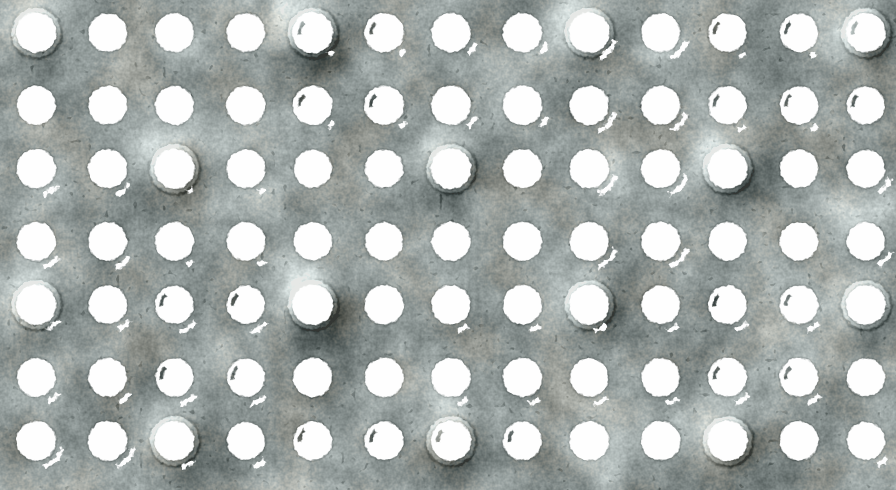
A WebGL 1 fragment shader for this texture:

```glsl
precision highp float;
uniform vec2 u_resolution;

float hash(vec2 p) {
  return fract(sin(dot(p, vec2(127.1, 311.7))) * 43758.5);
}

float gradientDot(vec2 corner, vec2 offset) {
  float angle = 6.2832 * hash(corner);
  return dot(vec2(cos(angle), sin(angle)), offset);
}

float noise(vec2 p) {
  vec2 i = floor(p), f = fract(p);
  vec2 w = f * f * f * (f * (f * 6.0 - 15.0) + 10.0);
  vec2 e = vec2(1.0, 0.0);
  return mix(mix(gradientDot(i, f), gradientDot(i + e, f - e), w.x),
             mix(gradientDot(i + e.yx, f - e.yx), gradientDot(i + 1.0, f - 1.0), w.x), w.y);
}

float fbm(vec2 p) {
  float sum = 0.0, amp = 1.0;
  for (int k = 0; k < 4; k++) {
    sum += amp * noise(p);
    p = mat2(1.6, 1.2, -1.2, 1.6) * p + 7.3;
    amp *= 0.55;
  }
  return sum;
}

// Signed distance to a piece of ring centred on the direction dir
float arcDistance(vec2 q, vec2 dir, float radius, float halfWidth, float halfLength) {
  float along = radius * atan(dot(q, vec2(-dir.y, dir.x)), dot(q, dir));
  return max(abs(length(q) - radius) - halfWidth, abs(along) - halfLength);
}

void main() {
  // One unit is one column pitch; y runs downwards
  float px = 12.96 / u_resolution.x;
  vec2 p = vec2(gl_FragCoord.x, u_resolution.y - gl_FragCoord.y) * px;
  vec2 nearest = floor((p - vec2(0.523, 0.472)) / vec2(1.0, 0.984) + 0.5);
  float ragged = 0.022 * noise(p * 13.0) + 0.012 * noise(p * 27.0);

  float tone = 0.0, opening = 0.0;
  for (int y = -1; y <= 1; y++) {
    for (int x = -1; x <= 1; x++) {
      vec2 id = nearest + vec2(float(x), float(y));
      vec2 odd = mod(id, 2.0);
      vec2 block = floor(id * 0.5);
      vec2 q = p - vec2(0.523, 0.472) - id * vec2(1.0, 0.984) - odd * vec2(0.034, 0.067);
      float r = length(q);
      float bump = 1.0 - step(0.5, odd.x + odd.y + mod(block.x + block.y, 2.0));
      float wear = hash(block + 3.7);

      // Raised collar: lit from the upper left, shaded at the lower right
      float slope = -dot(q, vec2(0.64, 0.77));
      tone += bump * (0.85 + 0.5 * wear) * slope * exp(-4.5 * r * r);
      float collar = 1.0 - smoothstep(0.34, 0.37, r + ragged);
      tone += bump * collar * (0.13 + 0.25 * slope);
      tone -= bump * 0.2 * exp(-pow((r - 0.37 + ragged) / 0.025, 2.0)) * (0.6 - slope);

      // Punched hole with a thin worn rim
      float size = 0.272 + 0.014 * wear + 0.012 * bump;
      float hole = r - size + ragged;
      tone -= 0.13 * exp(-pow(max(hole, 0.0) / 0.022, 2.0));
      float cut = 1.0 - smoothstep(-px, px, hole);

      // Dark crescent left inside some holes
      float crescent = arcDistance(q, vec2(-0.93, -0.37), 0.19, 0.024, 0.09) + ragged;
      float notched = step(0.78, hash(block + 19.1));
      float inside = notched * (1.0 - smoothstep(-px, px, crescent));
      cut *= 1.0 - inside;
      tone -= 0.1 * inside;

      // Bright chips beside the hole, shared by each block of four
      float turn = 0.65 + 0.5 * hash(block + 8.3);
      float reach = 0.04 + 0.15 * hash(block + 31.7);
      float chip = arcDistance(q, vec2(cos(turn), sin(turn)), 0.39, 0.032, reach);
      chip += 2.0 * ragged;
      float chipped = step(0.4, hash(block + 12.9));
      cut = max(cut, chipped * (1.0 - smoothstep(-px, px, chip)));
      opening = max(opening, cut);
    }
  }

  // Weathered zinc: broad stains, mottling, grain and pits
  float stains = fbm(p * 0.75 + 4.0);
  float mottling = fbm(p * 3.1 + 21.0);
  float grain = noise(p * 17.0) + 0.7 * noise(p * 31.0 + 5.0);
  float pits = smoothstep(0.24, 0.5, noise(p * 12.0 + 40.0)) * smoothstep(-0.1, 0.4, mottling);
  tone += 0.18 * stains + 0.09 * mottling + 0.075 * grain - 0.16 * pits;
  tone += 0.14 * smoothstep(0.2, 0.6, noise(p * 0.85 + 13.0));

  vec3 metal = vec3(0.565, 0.602, 0.597) + tone;
  metal += vec3(0.025, 0.0, -0.02) * smoothstep(-0.1, 0.5, noise(p * 1.3 + 60.0) + 0.4 * grain);
  metal = clamp(metal, vec3(0.2, 0.21, 0.2), vec3(0.9, 0.91, 0.9));
  gl_FragColor = vec4(mix(metal, vec3(0.995), opening), 1.0);
}
```
